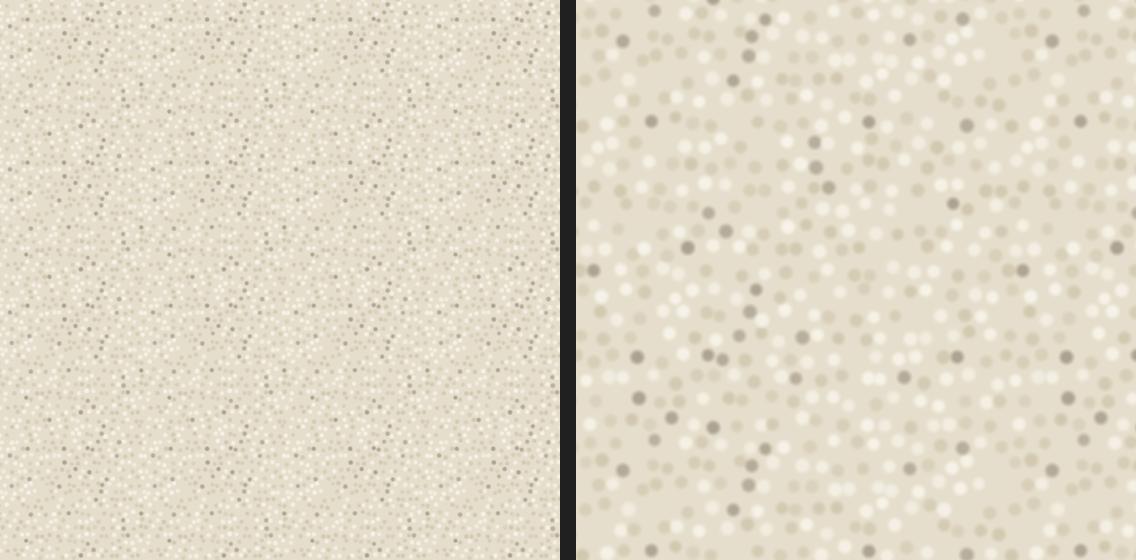
Left: the whole. Right: its middle third, enlarged.
Reproduce this pattern procedurally as a three.js fragment shader.

```glsl
varying vec2 vUv;

const float TILES = 3.914;         // repeats across the canvas
const float CELLS_PER_TILE = 20.0; // one dot per cell, even for the row stagger
const float JITTER = 0.5;
const float SOFTNESS = 0.15;

const vec3 BASE  = vec3(0.900, 0.872, 0.800);
const vec3 LIGHT = vec3(0.965, 0.952, 0.910);
const vec3 TAN   = vec3(0.822, 0.785, 0.690);
const vec3 TAUPE = vec3(0.675, 0.635, 0.565);

const float TAUPE_SHARE = 0.11;
const float LIGHT_SHARE = 0.38;
const float TAN_SHARE   = 0.44;

float hash(vec2 p, float seed) {
  vec3 q = fract(vec3(p.xyx + seed) * vec3(0.1031, 0.1030, 0.0973));
  q += dot(q, q.yzx + 33.33);
  return fract((q.x + q.y) * q.z);
}

// Round dot with a blurred rim
float softDot(vec2 offset, float radius, float softness) {
  return 1.0 - smoothstep(radius - softness, radius + softness, length(offset));
}

// Dot colour in rgb, opacity in a; the remaining share stays empty
vec4 dotInk(float pick, float strength) {
  if (pick < TAUPE_SHARE) return vec4(TAUPE, mix(0.75, 1.0, strength));
  pick -= TAUPE_SHARE;
  if (pick < LIGHT_SHARE) return vec4(LIGHT, mix(0.65, 1.0, strength));
  pick -= LIGHT_SHARE;
  if (pick < TAN_SHARE) return vec4(TAN, mix(0.55, 1.0, strength));
  return vec4(BASE, 0.0);
}

// Jittered, staggered dots that repeat every period cells
vec3 scatterDots(vec2 p, float period, vec3 ground) {
  vec3 color = ground;
  for (int j = -1; j <= 1; j++) {
    float row = floor(p.y) + float(j);
    float stagger = 0.5 * mod(row, 2.0);
    float column = floor(p.x - stagger);
    for (int i = -1; i <= 1; i++) {
      vec2 cell = vec2(column + float(i), row);
      vec2 id = mod(cell, period);
      vec2 jitter = JITTER * (vec2(hash(id, 3.7), hash(id, 17.3)) - 0.5);
      vec2 center = cell + vec2(0.5 + stagger, 0.5) + jitter;
      float radius = mix(0.27, 0.32, hash(id, 29.1));
      vec4 ink = dotInk(hash(id, 41.9), hash(id, 58.6));
      color = mix(color, ink.rgb, ink.a * softDot(p - center, radius, SOFTNESS));
    }
  }
  return color;
}

void main() {
  vec2 p = vUv * TILES * CELLS_PER_TILE;
  gl_FragColor = vec4(scatterDots(p, CELLS_PER_TILE, BASE), 1.0);
}
```
